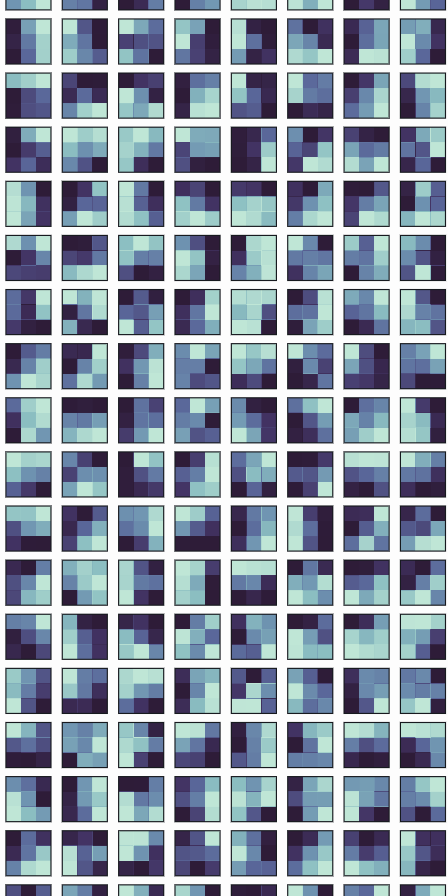
Give the GLSL for this pattern, as a WebGL 1 fragment shader.

```glsl
precision highp float;
// Grid of outlined square tiles, each a 3x3 heat map on a near-white ground.
// Every tile samples its own slope plus gradient noise at nine cells, stretches
// the result to the full range, and colours it from dark plum to pale mint.

uniform vec2 u_resolution;

// Lengths are in canvas widths, measured from the top left corner.
#define PITCH vec2(0.1258, 0.1208)
#define FIRST_CENTER vec2(0.0635, 0.0926)
#define TILE_HALF 0.0503
#define LINE_WIDTH 0.0026
#define NOISE_SCALE 0.63
#define NOISE_AMOUNT 1.5
#define CONTRAST 0.6
#define AXIS_BIAS 0.2
#define PAPER vec3(0.992)
#define INK vec3(0.09, 0.10, 0.12)

float hash(vec2 p) {
  vec3 q = fract(vec3(p.xyx) * vec3(0.1031, 0.1030, 0.0973));
  q += dot(q, q.yzx + 33.33);
  return fract((q.x + q.y) * q.z);
}

vec2 direction(float angle) {
  return vec2(cos(angle), sin(angle));
}

float cornerNoise(vec2 corner, vec2 offset) {
  return dot(direction(6.2832 * hash(corner)), offset);
}

float gradientNoise(vec2 p) {
  vec2 i = floor(p);
  vec2 f = p - i;
  vec2 u = f * f * f * (f * (f * 6.0 - 15.0) + 10.0);
  vec2 e = vec2(1.0, 0.0);
  float low = mix(cornerNoise(i, f), cornerNoise(i + e.xy, f - e.xy), u.x);
  float high = mix(cornerNoise(i + e.yx, f - e.yx), cornerNoise(i + e.xx, f - e.xx), u.x);
  return mix(low, high, u.y);
}

// Raw height of one cell (0..2 on each axis) within a tile
float cellHeight(vec2 cell, vec2 tile) {
  float angle = 6.2832 * hash(tile + 71.0);
  angle -= AXIS_BIAS * sin(4.0 * angle);
  float slope = 0.5 * dot(direction(angle), cell - 1.0);
  vec2 site = tile * vec2(17.0, 23.0) + 0.37 + cell * NOISE_SCALE;
  return slope + NOISE_AMOUNT * gradientNoise(site);
}

// Height stretched so that each tile spans exactly 0..1
float cellValue(vec2 cell, vec2 tile) {
  float lowest = 100.0;
  float highest = -100.0;
  for (int y = 0; y < 3; y++) {
    for (int x = 0; x < 3; x++) {
      float h = cellHeight(vec2(float(x), float(y)), tile);
      lowest = min(lowest, h);
      highest = max(highest, h);
    }
  }
  float t = (cellHeight(cell, tile) - lowest) / max(highest - lowest, 0.001);
  t = clamp(t, 0.0, 1.0);
  return mix(t, smoothstep(0.0, 1.0, t), CONTRAST);
}

// Six evenly spaced colour stops
vec3 palette(float t) {
  float s = t * 5.0;
  vec3 c = mix(vec3(0.18, 0.11, 0.22), vec3(0.26, 0.20, 0.39), clamp(s, 0.0, 1.0));
  c = mix(c, vec3(0.35, 0.40, 0.60), clamp(s - 1.0, 0.0, 1.0));
  c = mix(c, vec3(0.43, 0.57, 0.69), clamp(s - 2.0, 0.0, 1.0));
  c = mix(c, vec3(0.55, 0.75, 0.76), clamp(s - 3.0, 0.0, 1.0));
  return mix(c, vec3(0.75, 0.90, 0.84), clamp(s - 4.0, 0.0, 1.0));
}

// Share of a pixel lying inside a signed distance
float coverage(float dist, float pixel) {
  return clamp(0.5 - dist / pixel, 0.0, 1.0);
}

void main() {
  float pixel = 1.0 / u_resolution.x;
  vec2 p = vec2(gl_FragCoord.x, u_resolution.y - gl_FragCoord.y) * pixel;

  // Tile index and position relative to its centre
  vec2 grid = (p - FIRST_CENTER) / PITCH + 0.5;
  vec2 tile = floor(grid);
  vec2 local = (grid - tile - 0.5) * PITCH;

  // Cell index with softened steps between neighbours
  vec2 q = 1.5 * (local / TILE_HALF + 1.0);
  vec2 soft = vec2(0.75 * pixel / TILE_HALF);
  vec2 cell = smoothstep(1.0 - soft, 1.0 + soft, q)
            + smoothstep(2.0 - soft, 2.0 + soft, q);

  // Tile fill and its thin outline
  float edge = max(abs(local.x), abs(local.y)) - TILE_HALF;
  float outer = coverage(edge - 0.5 * LINE_WIDTH, pixel);
  float inner = coverage(edge + 0.5 * LINE_WIDTH, pixel);
  vec3 color = mix(PAPER, INK, outer);
  color = mix(color, palette(cellValue(cell, tile + 3.0)), inner);
  gl_FragColor = vec4(color, 1.0);
}
```
